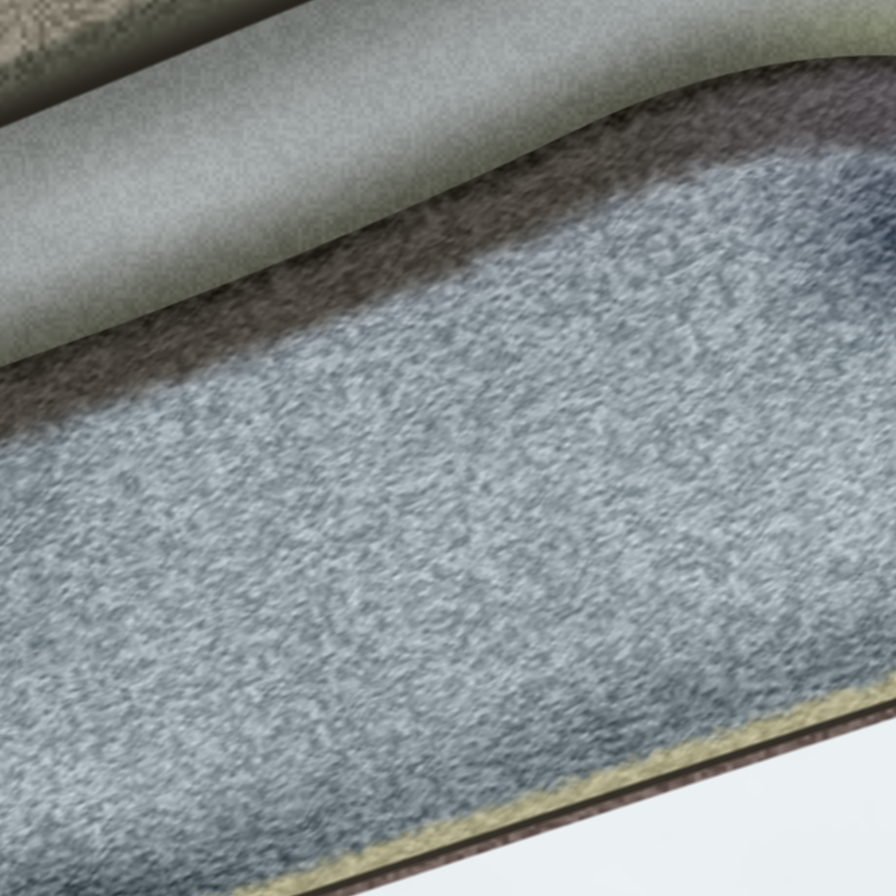
A WebGL 2 fragment shader for this texture:

```glsl
#version 300 es
precision highp float;

uniform vec2 u_resolution;
out vec4 fragColor;

const vec3 CLOTH = vec3(0.585, 0.630, 0.655);
const vec3 CLOTH_DIM = vec3(0.490, 0.510, 0.545);
const vec3 SHADE = vec3(0.275, 0.255, 0.225);
const vec3 DEEP = vec3(0.150, 0.135, 0.110);
const vec3 ROLL_LIT = vec3(0.615, 0.635, 0.635);
const vec3 ROLL_DIM = vec3(0.455, 0.470, 0.455);
const vec3 OLIVE = vec3(0.340, 0.345, 0.295);
const vec3 BEIGE = vec3(0.520, 0.500, 0.440);
const vec3 PIPING = vec3(0.700, 0.680, 0.540);
const vec3 MAUVE = vec3(0.430, 0.370, 0.350);
const vec3 PAPER = vec3(0.920, 0.940, 0.950);

float hash(vec2 p) {
    vec3 q = fract(p.xyx * vec3(0.1031, 0.1030, 0.0973));
    q += dot(q, q.yzx + 33.33);
    return fract((q.x + q.y) * q.z);
}

float noise(vec2 p) {
    vec2 i = floor(p), f = fract(p);
    f = f * f * (3.0 - 2.0 * f);
    return mix(mix(hash(i), hash(i + vec2(1, 0)), f.x),
               mix(hash(i + vec2(0, 1)), hash(i + 1.0), f.x), f.y);
}

float fbm(vec2 p) {
    float sum = 0.0, amp = 0.5;
    for (int i = 0; i < 4; i++) {
        sum += amp * noise(p);
        p = mat2(1.6, 1.2, -1.2, 1.6) * p + 17.0;
        amp *= 0.5;
    }
    return sum;
}

// Soft spot with peak 1 at its centre
float glow(vec2 p, vec2 centre, vec2 radius) {
    vec2 q = (p - centre) / radius;
    return exp(-dot(q, q));
}

float rollBottom(float x) {
    float bend = max(x - 0.65, 0.0);
    return 0.59 + 0.34 * x + 0.11 * x * x - 0.84 * bend * bend;
}

float rollTop(float x) { return 0.857 + 0.41 * x; }

float hemLine(float x) { return 0.33 * (x - 0.4) + 0.004 * x * (1.0 - x); }

// Slanted stitches in loose upright ribs, centred on zero
float knit(vec2 p) {
    vec2 q = p + 0.006 * vec2(noise(p * 24.0), noise(p * 24.0 + 50.0));
    vec2 slant = vec2(q.x + 0.4 * q.y, q.y - 0.45 * q.x);
    float stitch = noise(slant * vec2(85.0, 165.0)) - 0.5;
    float fine = noise(slant * vec2(160.0, 260.0) + 9.0) - 0.5;
    float rib = sin(q.x * 390.0) * sin((q.y - 0.35 * q.x) * 520.0);
    return 0.24 * stitch + 0.12 * fine + 0.025 * rib;
}

vec3 cloth(vec2 p, float above) {
    float upper = smoothstep(0.35, 0.75, p.y - 0.25 * p.x);
    vec3 col = mix(CLOTH, CLOTH_DIM, 0.65 * upper);
    col += 0.10 * (fbm(p * 6.0) - 0.47);
    col += 0.035 * glow(p, vec2(0.87, 0.44), vec2(0.25, 0.13));
    col -= 0.13 * glow(p, vec2(0.08, 0.0), vec2(0.22, 0.05));
    col -= 0.06 * glow(p, vec2(0.0, 0.40), vec2(0.10, 0.15));
    col -= vec3(0.25, 0.25, 0.22) * glow(p, vec2(1.04, 0.74), vec2(0.13, 0.09));
    // Compressed rows along the hem
    float rows = smoothstep(0.20, 0.07, above);
    float wave = sin((p.y - 0.20 * p.x + 0.006 * noise(p * 35.0)) * 400.0);
    col += rows * (0.055 * wave * noise(p * 28.0) - 0.13);
    return col + knit(p) * vec3(1.0, 1.0, 0.98);
}

vec3 roll(vec2 p, float t) {
    vec3 col = mix(OLIVE, ROLL_LIT, smoothstep(-0.02, 0.40, t));
    col = mix(col, ROLL_DIM, smoothstep(0.50, 1.0, t));
    col += 0.035 * glow(p, vec2(0.17, 0.79), vec2(0.16, 0.07));
    col += vec3(0.10, 0.11, 0.07) * glow(p, vec2(0.98, 0.97), vec2(0.13, 0.04));
    return col + 0.07 * (noise(p * 230.0) - 0.5) + 0.05 * (fbm(p * 60.0) - 0.47);
}

void main() {
    vec2 p = gl_FragCoord.xy / u_resolution;
    float aa = 1.2 / min(u_resolution.x, u_resolution.y);
    float above = p.y - hemLine(p.x);
    float low = rollBottom(p.x), high = rollTop(p.x);
    vec3 col = cloth(p, above);

    // Shadow cast below the roll
    float drop = low - p.y + 0.014 * (noise(p * 45.0) - 0.5);
    float shadow = 1.0 - smoothstep(0.060, 0.105, drop - 0.02 * p.x);
    vec3 shade = mix(SHADE, vec3(0.33, 0.31, 0.32), smoothstep(0.6, 1.0, p.x));
    shade = mix(DEEP, shade, smoothstep(0.0, 0.035, drop));
    col = mix(col, shade + 0.5 * knit(p), 0.95 * shadow);

    // Smooth roll, then the folded layers behind it
    col = mix(col, roll(p, (p.y - low) / (high - low)), smoothstep(-aa, 2.0 * aa, p.y - low));
    float behind = p.y - high;
    vec3 fold = mix(DEEP, OLIVE - 0.03, smoothstep(0.0, 0.05, behind));
    float rim = p.y - 0.925 - 0.44 * p.x;
    fold = mix(fold, BEIGE, smoothstep(-0.008, 0.012, rim));
    fold += 0.22 * (noise(p * 150.0) - 0.5) * smoothstep(-0.06, 0.02, rim);
    col = mix(col, fold, smoothstep(-0.003, 0.003, behind));

    // Piping, seam and pale ground at the hem
    float fray = above + 0.010 * (noise(p * 75.0) - 0.5);
    vec3 piping = PIPING + 0.6 * knit(p);
    col = mix(col, piping, 0.92 * (1.0 - smoothstep(0.038, 0.060, fray)));
    float seam = 1.0 - smoothstep(0.002, 0.008, abs(above - 0.018));
    vec3 strip = MAUVE + 0.2 * (noise(p * 140.0) - 0.5);
    col = mix(col, strip, 1.0 - smoothstep(0.012, 0.017, above));
    col = mix(col, DEEP, 0.9 * seam);
    vec3 paper = PAPER + 0.015 * (fbm(p * 9.0) - 0.47);
    col = mix(col, paper, 1.0 - smoothstep(-aa, 0.003 + aa, above));

    fragColor = vec4(clamp(col, 0.0, 1.0), 1.0);
}
```
